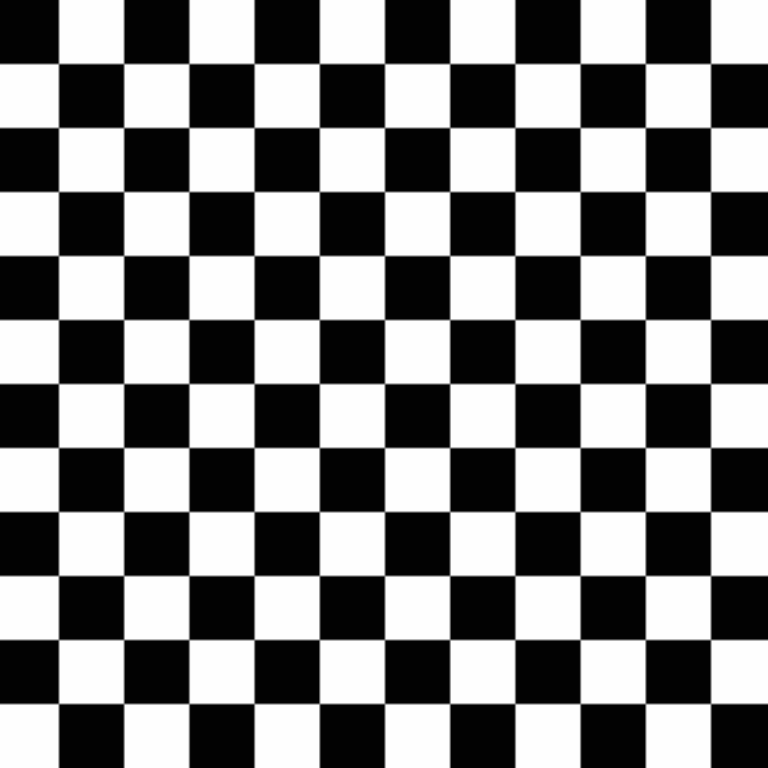
This pattern is drawn by a Shadertoy shader. Its source:

```glsl
// Black and white checkerboard, twelve squares across and twelve down.
// Each axis is a soft square wave built from the signed distance to its
// nearest inner edge; the product of the two waves picks the colour.

const vec2 FIRST_EDGE = vec2(0.0768, 0.0833);  // lowest inner edge per axis
const vec2 CELL_SIZE = vec2(0.0849, 0.08333);  // columns slightly wider than rows
const float LAST_EDGE = 10.0;                  // index of the final inner edge
const float EDGE_HALF_WIDTH = 0.0016;          // softness of the square borders
const vec3 BLACK = vec3(0.006);
const vec3 WHITE = vec3(0.998);

// Square wave from -1 to 1 on both axes, with ramps centred on the edges
vec2 softSquareWave(vec2 uv, vec2 halfWidth) {
    vec2 cell = (uv - FIRST_EDGE) / CELL_SIZE;
    vec2 edge = clamp(floor(cell + 0.5), 0.0, LAST_EDGE);
    vec2 direction = 1.0 - 2.0 * mod(edge, 2.0);
    vec2 edgeDistance = (cell - edge) * CELL_SIZE;
    return direction * clamp(edgeDistance / halfWidth, -1.0, 1.0);
}

void mainImage(out vec4 fragColor, in vec2 fragCoord) {
    vec2 uv = fragCoord / iResolution.xy;

    // Never let a ramp become narrower than one pixel
    vec2 halfWidth = max(vec2(EDGE_HALF_WIDTH), 0.5 / iResolution.xy);

    vec2 wave = softSquareWave(uv, halfWidth);
    float whiteness = 0.5 + 0.5 * wave.x * wave.y;
    fragColor = vec4(mix(BLACK, WHITE, whiteness), 1.0);
}
```
